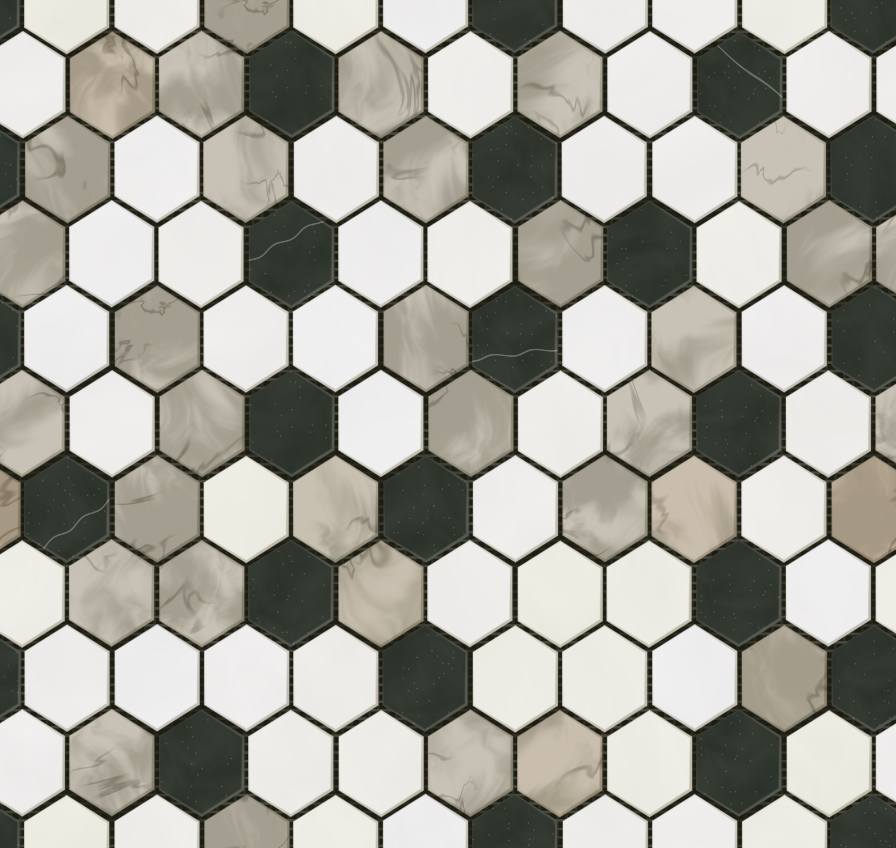
Write a WebGL 1 fragment shader that draws this texture.

```glsl
precision highp float;
// Hexagonal marble mosaic: white, veined taupe and dark green stone over a black meshed joint.
uniform vec2 u_resolution;

const vec2 REPEATS = vec2(10.0, 10.0); // tiles across, rows up
const float ROW_STEP = 0.8660254;      // row spacing in tile widths

float hash(vec2 p) {
  return fract(sin(dot(p, vec2(12.99, 78.23))) * 4375.85);
}

// Layered, warped sines, roughly -1 to 1
float marble(vec2 p) {
  float sum = 0.0, amp = 0.5;
  for (int i = 0; i < 5; i++) {
    p = mat2(1.4, 1.1, -1.1, 1.4) * p + 0.8 * sin(p.yx * 1.3);
    sum += amp * sin(p.x + sin(p.y));
    amp *= 0.6;
  }
  return sum;
}

// Sparse round flecks, one per cell at most
float flecks(vec2 p) {
  vec2 cell = floor(p);
  vec2 jitter = vec2(hash(cell + 3.1), hash(cell + 7.7)) - 0.5;
  float dist = length(fract(p) - 0.5 - 0.5 * jitter);
  return smoothstep(0.24, 0.05, dist) * step(0.9, hash(cell));
}

vec3 whiteStone(vec2 q, vec2 seed) {
  vec3 col = mix(vec3(0.935, 0.93, 0.93), vec3(0.925, 0.92, 0.88), seed.x * seed.x);
  return col + 0.01 * marble(q * 1.5 + seed * 40.0);
}

vec3 taupeStone(vec2 q, vec2 seed) {
  vec2 p = q * 2.4 + seed * 40.0;
  float cloud = marble(p);
  vec3 col = mix(vec3(0.64, 0.62, 0.56), vec3(0.78, 0.76, 0.71),
                 smoothstep(-0.7, 0.7, cloud + 1.3 * (seed.y - 0.5)));
  col *= mix(vec3(1.0), vec3(1.02, 0.965, 0.92), smoothstep(0.6, 1.0, seed.x));
  // Grey veins, fading in and out across the tile
  float vein = smoothstep(0.13, 0.0, abs(marble(p * 0.7 + 9.0) - 0.1));
  float patchy = smoothstep(-0.3, 0.8, sin(p.x * 1.7 + 2.0 * sin(p.y)));
  return col - 0.13 * vein * patchy;
}

vec3 darkStone(vec2 q, vec2 seed) {
  vec3 col = vec3(0.19, 0.215, 0.18) + 0.02 * marble(q * 4.0 + seed * 40.0);
  col += 0.12 * flecks(q * 18.0 + seed * 50.0);
  // Some tiles carry one thin pale vein
  float angle = 6.2832 * seed.y;
  float across = dot(q, vec2(cos(angle), sin(angle))) + 0.02 * sin(q.x * 13.0 + q.y * 9.0);
  float vein = smoothstep(0.014, 0.002, abs(across - 0.2 * seed.x));
  return col + 0.22 * vein * step(0.72, seed.x);
}

// Black joint with the square backing net showing through
vec3 jointColor(vec2 uv) {
  vec2 thread = smoothstep(0.2, 0.9, sin(6.2832 * 100.0 * uv));
  float shown = 0.5 + 0.5 * sin(6.2832 * (3.0 * uv.x + 2.0 * uv.y) + 2.0 * sin(6.2832 * 4.0 * uv.y));
  return mix(vec3(0.11, 0.11, 0.07), vec3(0.34, 0.34, 0.29),
             max(thread.y, 0.4 * thread.x) * (0.2 + 0.55 * shown));
}

void main() {
  vec2 uv = gl_FragCoord.xy / u_resolution;
  // Quarter-tile shift keeps the canvas sides clear of upright joints
  vec2 p = uv * REPEATS * vec2(1.0, ROW_STEP) + vec2(0.25, 0.0);
  float pixel = REPEATS.x / u_resolution.x;

  // Nearest tile centre from two interleaved grids
  vec2 span = vec2(1.0, 2.0 * ROW_STEP);
  vec2 a = mod(p, span) - 0.5 * span;
  vec2 b = mod(p - 0.5 * span, span) - 0.5 * span;
  vec2 q = dot(a, a) < dot(b, b) ? a : b;
  vec2 center = p - q;
  vec2 id = floor(vec2(center.x + 0.25, center.y / ROW_STEP + 0.5));
  id = floor(mod(id + 0.5, REPEATS));
  vec2 seed = vec2(hash(id + 1.3), hash(id + 5.9));

  // Distance inward from the cell edge, each tile set slightly off
  vec2 set = q + 0.014 * (seed.yx - 0.5);
  vec2 h = abs(set);
  float inset = 0.5 - max(h.x, dot(h, vec2(0.5, ROW_STEP)));

  // One dark tile in each run of five, staggered by row so that none touch
  float run = mod(id.x - 2.0 * mod(id.y, 2.0) + 10.5, REPEATS.x);
  float place = step(0.5, hash(vec2(floor(run / 5.0), id.y) + 11.7));
  bool dark = floor(mod(run, 5.0)) == place;
  // White takes about one of every two neighbours
  float pick = hash(vec2(floor(id.x * 0.5 + 0.1), id.y) + 23.4);
  bool white = fract(pick + 0.5 * mod(id.x, 2.0)) < 0.56;
  vec3 stone = dark ? darkStone(q, seed)
             : white ? whiteStone(q, seed) : taupeStone(q, seed);

  // Ground edge: pale on dark stone, shaded on light, stronger at lower right
  float side = 0.5 + 0.5 * dot(normalize(set + 0.0001), vec2(0.8, -0.6));
  vec3 edge = dark ? stone + 0.16 : stone * vec3(0.78, 0.77, 0.72);
  float bevel = 1.0 - smoothstep(-pixel, pixel, inset - 0.032 - 0.024 * side);
  stone = mix(stone, edge, bevel * (0.3 + 0.6 * side));

  float face = smoothstep(-0.8 * pixel, 0.8 * pixel, inset - 0.025);
  gl_FragColor = vec4(mix(jointColor(uv), stone, face), 1.0);
}
```
